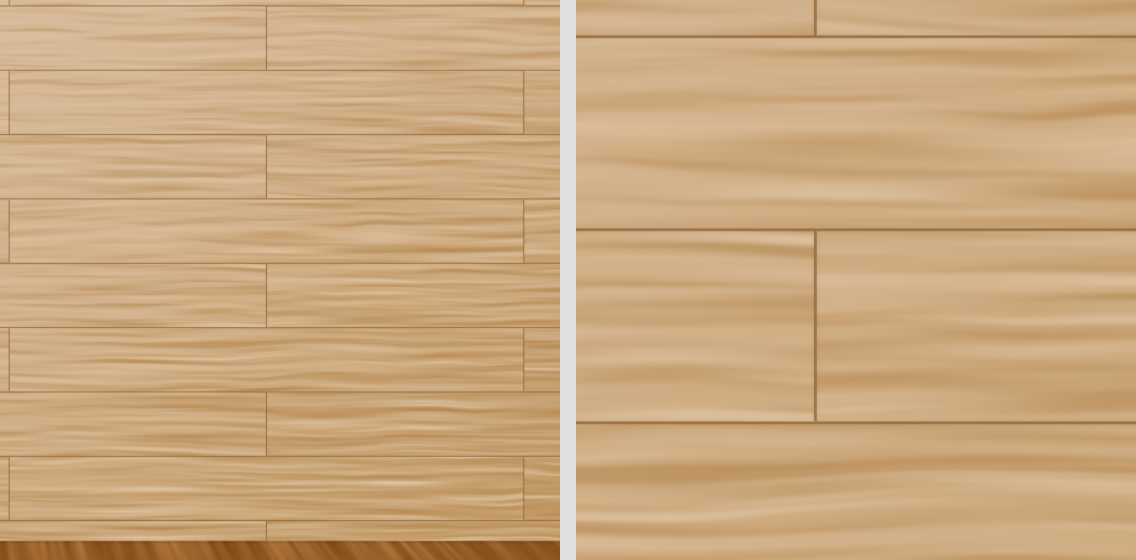
Left: the whole. Right: its middle third, enlarged.
Reproduce this texture procedurally as a WebGL 1 fragment shader.

```glsl
precision highp float;
// Pale wooden planks in a half-offset bond above a narrow strip of dark floor.
uniform vec2 u_resolution;

const float ROW_HEIGHT = 0.1149;
const float PLANK_LENGTH = 0.919;
const vec2 BOND_ORIGIN = vec2(0.0163, 0.0703);
const float SEAM_WIDTH = 0.0017;
const float FLOOR_TOP = 0.034;

const vec3 GRAIN_DARK = vec3(0.65, 0.445, 0.20);
const vec3 WOOD_WARM = vec3(0.760, 0.600, 0.400);
const vec3 WOOD_PALE = vec3(0.855, 0.748, 0.625);
const vec3 GRAIN_LIGHT = vec3(0.90, 0.81, 0.69);
const vec3 SEAM = vec3(0.58, 0.39, 0.19);
const vec3 FLOOR_DARK = vec3(0.47, 0.25, 0.05);
const vec3 FLOOR_LIGHT = vec3(0.70, 0.48, 0.25);

float hash(vec2 p) {
  vec3 q = fract(vec3(p.xyx) * 0.1031);
  q += dot(q, q.yzx + 33.33);
  return fract((q.x + q.y) * q.z);
}

float noise(vec2 p) {
  vec2 cell = floor(p);
  vec2 f = fract(p);
  f = f * f * (3.0 - 2.0 * f);
  float low = mix(hash(cell), hash(cell + vec2(1.0, 0.0)), f.x);
  float high = mix(hash(cell + vec2(0.0, 1.0)), hash(cell + vec2(1.0)), f.x);
  return mix(low, high, f.y);
}

// Long wavy fibres, centred on zero; each seed gives a different board.
float grain(vec2 p, float seed) {
  vec2 shift = vec2(seed * 61.0, seed * 97.0);
  p.y += 0.010 * (noise(p * vec2(5.0, 13.0) + shift) - 0.5);
  p.y += 0.004 * (noise(p * vec2(15.0, 34.0) + shift) - 0.5);
  float sum = 0.0;
  float weight = 0.50;
  vec2 scale = vec2(4.6, 125.0);
  for (int i = 0; i < 3; i++) {
    // Subtracting a neighbouring fibre keeps the board evenly toned.
    vec2 q = p * scale + shift;
    sum += weight * (noise(q) - 0.5 * noise(q + vec2(0.0, 2.0)) - 0.25);
    scale *= vec2(1.45, 1.45);
    shift += 19.7;
    weight *= 0.80;
  }
  return sum;
}

// Antialiased line of the given width at distance d from its centre.
float line(float d, float width, float pixel) {
  return 1.0 - smoothstep(-0.7 * pixel, 0.7 * pixel, abs(d) - 0.5 * width);
}

// Distance to the nearest multiple of the period.
float repeatDistance(float x, float period) {
  return abs(fract(x / period + 0.5) - 0.5) * period;
}

vec3 planks(vec2 uv, vec2 pixel) {
  vec2 p = uv - BOND_ORIGIN;
  float row = floor(p.y / ROW_HEIGHT);
  p.x -= 0.5 * PLANK_LENGTH * mod(row, 2.0);
  float seed = hash(vec2(floor(p.x / PLANK_LENGTH), row) + 20.0);

  // Soft light falls from the upper left.
  float light = clamp(0.36 + 0.60 * uv.y - 0.36 * uv.x, 0.0, 1.0);
  vec3 color = mix(WOOD_WARM, WOOD_PALE, light);
  color *= 1.0 + 0.015 * (seed - 0.5);

  // Fibres fade slightly in the bright corner.
  float g = grain(uv, seed);
  float contrast = mix(0.78, 0.40, light);
  color = mix(color, GRAIN_DARK, contrast * clamp(g * 1.45, 0.0, 1.0));
  color = mix(color, GRAIN_LIGHT, contrast * clamp(-g * 1.75, 0.0, 1.0));

  float rowGap = repeatDistance(p.y, ROW_HEIGHT);
  float endGap = repeatDistance(p.x, PLANK_LENGTH);
  float seam = max(line(rowGap, SEAM_WIDTH, pixel.y), line(endGap, SEAM_WIDTH, pixel.x));
  float bevel = 1.0 - smoothstep(0.0, 0.004, min(rowGap, endGap));
  color *= 1.0 - 0.04 * bevel;
  return mix(color, SEAM, 0.75 * seam);
}

vec3 floorStrip(vec2 uv) {
  // Boards fan out towards the viewer.
  float depth = FLOOR_TOP - uv.y;
  float across = (uv.x + 0.1) / (1.0 + 1.1 * depth);
  float broad = noise(vec2(across * 50.0, depth * 8.0));
  float fine = noise(vec2(across * 120.0, depth * 14.0 + 7.0));
  vec3 color = mix(FLOOR_DARK, FLOOR_LIGHT, 0.6 * broad + 0.4 * fine);
  float shadow = 1.0 - smoothstep(0.0, 0.008, depth);
  return color * (1.0 - 0.10 * shadow);
}

void main() {
  vec2 uv = gl_FragCoord.xy / u_resolution;
  vec2 pixel = 1.0 / u_resolution;
  float wall = smoothstep(-pixel.y, pixel.y, uv.y - FLOOR_TOP);
  vec3 color = mix(floorStrip(uv), planks(uv, pixel), wall);
  gl_FragColor = vec4(color, 1.0);
}
```
